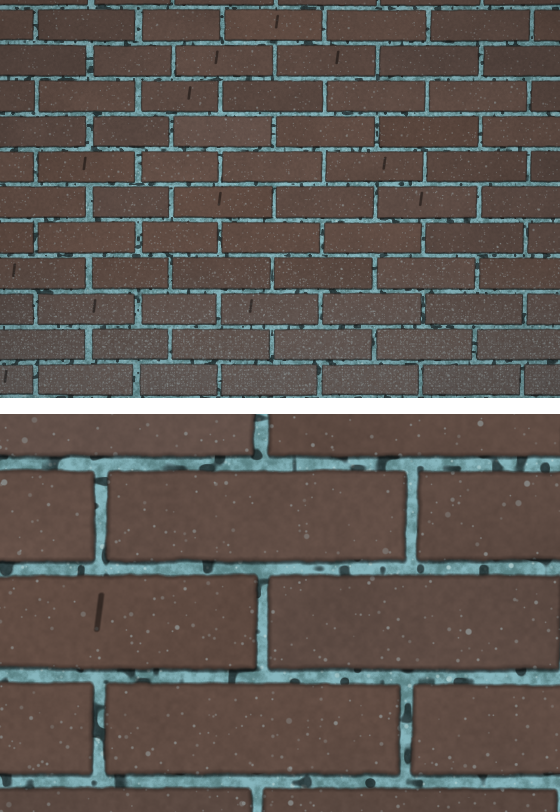
Top, the full canvas; bottom, a detail of the centre.
Give the GLSL for this texture, as a Shadertoy shader.

```glsl
float hash(vec2 p) {
    vec3 q = fract(p.xyx * 0.1031);
    q += dot(q, q.yzx + 33.33);
    return fract((q.x + q.y) * q.z);
}

float noise(vec2 p) {
    vec2 i = floor(p), f = fract(p);
    f = f * f * (3.0 - 2.0 * f);
    return mix(mix(hash(i), hash(i + vec2(1, 0)), f.x),
               mix(hash(i + vec2(0, 1)), hash(i + vec2(1, 1)), f.x), f.y);
}

float fbm(vec2 p) {
    float sum = 0.0, amp = 0.5;
    for (int i = 0; i < 4; i++) {
        sum += amp * noise(p);
        p = p * 2.03 + 17.1;
        amp *= 0.5;
    }
    return sum / 0.9375;
}

float roundBox(vec2 p, vec2 halfSize, float radius) {
    vec2 q = abs(p) - halfSize + radius;
    return length(max(q, 0.0)) + min(max(q.x, q.y), 0.0) - radius;
}

// Centre of the n-th upright joint; each course holds one short brick
float jointX(float n, float odd) {
    return mix(0.0901, 0.2243, odd) + 0.2568 * n - 0.05 * step(2.0 - odd, n);
}

// The joint to the left of the short brick is wider than the rest
float jointHalf(float n, float odd, float row) {
    float wide = 1.0 - step(0.5, abs(n - 1.0 + odd));
    return 0.0056 + 0.0034 * wide + 0.0014 * (hash(vec2(n, row) + 5.0) - 0.5);
}

// Pale flecks scattered over three grids
float flecks(vec2 p, float density, float px) {
    float sum = 0.0;
    for (float i = 0.0; i < 3.0; i++) {
        float scale = 75.0 + 48.0 * i;
        vec2 g = p * scale + 31.7 * i, cell = floor(g);
        vec2 centre = 0.25 + 0.5 * vec2(hash(cell + 3.1), hash(cell + 8.7));
        float radius = 0.08 + 0.12 * hash(cell + 14.3);
        float dot_ = 1.0 - smoothstep(-px * scale, px * scale, length(fract(g) - centre) - radius);
        sum += dot_ * step(hash(cell + 21.9), density) * (0.4 + 0.6 * hash(cell + 40.0));
    }
    return min(sum, 1.0);
}

void mainImage(out vec4 fragColor, in vec2 fragCoord) {
    float px = 1.0 / iResolution.y;
    vec2 uv = fragCoord / iResolution.xy;
    vec2 p = fragCoord * px;

    // Slight lens stretch and uneven laying
    vec2 wall = p;
    wall.x /= 1.0 + 0.017 * (p.y - 0.5);
    wall.y += 0.004 * (noise(p * vec2(3.0, 9.0)) - 0.5);

    // Find the course, then the two joints enclosing this point
    float courseHeight = 0.0891;
    float v = (wall.y - 0.002) / courseHeight;
    float row = floor(v), odd = mod(row, 2.0), brick = -1.0;
    for (float n = 0.0; n < 7.0; n++) {
        float lean = 0.005 * (hash(vec2(n, row) + 60.0) - 0.5);
        if (wall.x > jointX(n, odd) + lean) brick = n;
    }
    vec2 id = vec2(brick, row);
    float left = jointX(brick, odd) + 0.005 * (hash(id + 60.0) - 0.5)
               + jointHalf(brick, odd, row);
    float right = jointX(brick + 1.0, odd) + 0.005 * (hash(id + vec2(61, 60)) - 0.5)
                - jointHalf(brick + 1.0, odd, row);

    // Brick outline with chipped edges
    vec2 local = vec2(wall.x - 0.5 * (left + right), (fract(v) - 0.5) * courseHeight);
    vec2 halfSize = vec2(0.5 * (right - left), 0.0383 + 0.0008 * (hash(id + 9.0) - 0.5));
    float chip = 0.0026 * (fbm(p * 85.0) - 0.5) + 0.0014 * (noise(p * 24.0) - 0.5);
    float d = roundBox(local, halfSize, 0.003) + chip;
    float shadowD = roundBox(local + vec2(-0.0004, 0.0022), halfSize, 0.003) + chip;

    float coarse = fbm(p * 9.0 + id * 3.7);
    float grain = fbm(p * 190.0);
    float lower = 1.0 - smoothstep(0.02, 0.42, p.y + 0.08 * (coarse - 0.5));

    // Brick face: per-brick tone, grain and a dusty lower wall
    vec3 face = vec3(0.350, 0.280, 0.250) * (0.94 + 0.12 * hash(id + 2.0));
    face *= 0.86 + 0.16 * coarse + 0.14 * grain;
    face += vec3(0.015, 0.0, -0.01) * (hash(id + 33.0) - 0.5);
    face = mix(face, vec3(0.40, 0.40, 0.40), lower * (0.3 + 0.5 * grain));
    face = mix(face, vec3(0.55, 0.58, 0.58), 0.75 * flecks(p, 0.04 + 0.08 * (1.0 - p.y) + 0.4 * lower, px));

    // Rare dark upright scratch
    vec2 mark = local - vec2(halfSize.x * (hash(id + 71.0) - 0.5), 0.008);
    mark.x -= 0.12 * mark.y;
    float scratch = 1.0 - smoothstep(0.0, 0.0015 + px, roundBox(mark, vec2(0.0012, 0.015), 0.001));
    face *= 1.0 - 0.45 * scratch * step(0.86, hash(id + 77.0));
    face *= 1.0 - 0.28 * smoothstep(-0.0045, 0.0, d);

    // Mortar: mottled blue-green with pits and pale crumbs
    vec3 mortar = mix(vec3(0.34, 0.49, 0.50), vec3(0.51, 0.69, 0.72),
                      smoothstep(0.25, 0.7, 0.55 * grain + 0.45 * fbm(p * 40.0)));
    mortar = mix(mortar, vec3(0.72, 0.82, 0.82), 0.7 * flecks(p + 4.0, 0.1, px));
    mortar *= 1.0 - 0.6 * smoothstep(0.69, 0.82, noise(p * 95.0 + 50.0));
    mortar *= 1.0 - 0.5 * (1.0 - smoothstep(-0.001, 0.0016, shadowD));
    mortar *= 1.0 - 0.25 * (1.0 - smoothstep(0.0, 0.002, d));

    vec3 color = mix(face, mortar, smoothstep(-0.0007 - px, 0.0007 + px, d));

    // Darker corners
    vec2 c = uv - 0.5;
    color *= 1.04 - 0.38 * dot(c, c);
    fragColor = vec4(color, 1.0);
}
```
